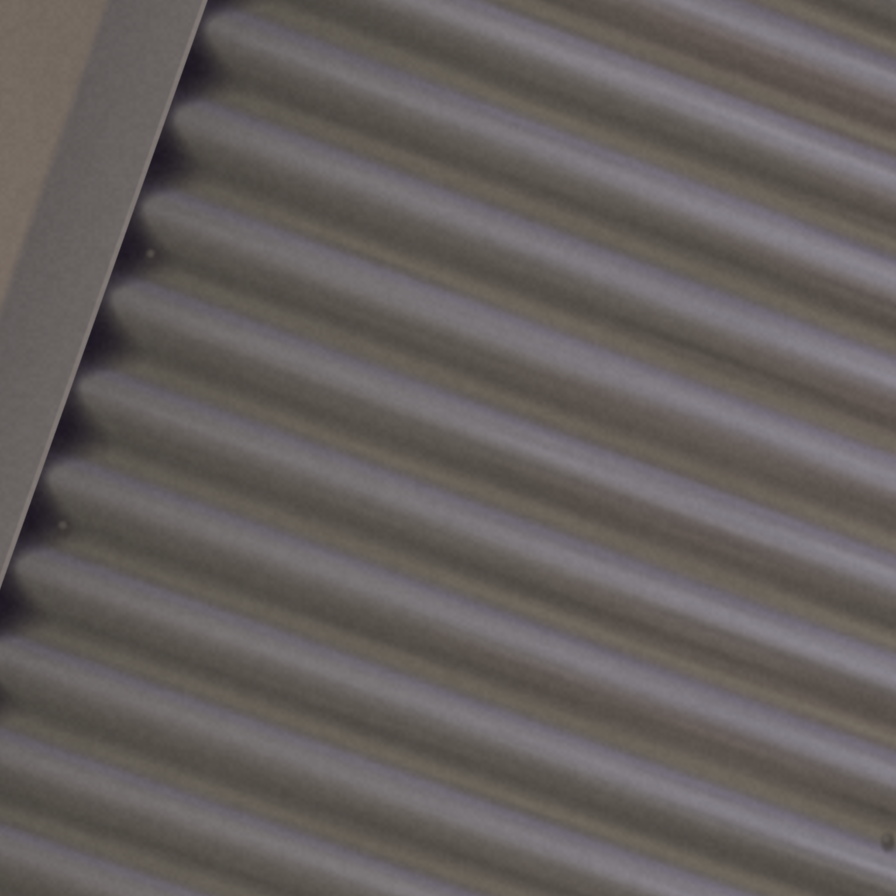
Reproduce this texture procedurally as a WebGL 1 fragment shader.

```glsl
precision mediump float;
// Corrugated metal sheet seen at a slant, with a flat flashing at upper left.
// A slightly fanned ridge coordinate drives a periodic shading profile;
// pocket shadows follow the flashing edge, and noise adds streaks and grain.

uniform vec2 u_resolution;

#define RIDGE_PITCH 0.1145
#define RIDGE_START -0.067
#define RIDGE_SLOPE 0.373
#define RIDGE_FAN 0.03
#define EDGE_TOP 0.232
#define EDGE_LEAN 0.3525
#define POCKET_REACH 0.062
#define GRAIN 0.022
#define STREAKS 0.035

const vec3 VALLEY = vec3(0.355, 0.335, 0.310);
const vec3 BROWN  = vec3(0.385, 0.345, 0.325);
const vec3 OLIVE  = vec3(0.440, 0.415, 0.370);
const vec3 VIOLET = vec3(0.400, 0.375, 0.435);
const vec3 CREST  = vec3(0.465, 0.445, 0.445);
const vec3 GLINT  = vec3(0.545, 0.530, 0.575);
const vec3 POCKET = vec3(0.110, 0.090, 0.130);
const vec3 STRIP  = vec3(0.405, 0.382, 0.378);
const vec3 WALL   = vec3(0.470, 0.425, 0.390);

float hash(vec2 p) {
  return fract(sin(dot(p, vec2(12.9898, 78.233))) * 43758.5453);
}

float noise(vec2 p) {
  vec2 i = floor(p), f = fract(p);
  f = f * f * (3.0 - 2.0 * f);
  return mix(mix(hash(i), hash(i + vec2(1.0, 0.0)), f.x),
             mix(hash(i + vec2(0.0, 1.0)), hash(i + 1.0), f.x), f.y);
}

// Soft bump that wraps around the ridge period
float bump(float phase, float center, float width) {
  float d = (fract(phase - center + 0.5) - 0.5) / width;
  return exp(-d * d);
}

// Continuous ridge count; whole numbers lie on the crests
float ridgeCoord(vec2 p) {
  float y0 = (p.y - RIDGE_SLOPE * p.x) / (1.0 - RIDGE_FAN * p.x);
  return (y0 - RIDGE_START) / RIDGE_PITCH + 0.25 * y0 * y0 * y0;
}

vec3 sheet(vec2 p, float edgeDist) {
  float n = ridgeCoord(p);
  float sheen = smoothstep(0.1, 1.0, p.x);
  float patches = noise(vec2(p.x * 4.0, n * 1.5));

  // Shading across one corrugation
  vec3 col = mix(VALLEY, BROWN, sheen * patches);
  col *= 1.0 - 0.09 * bump(n, 0.48, 0.10);
  col = mix(col, OLIVE, (0.5 + 0.3 * sheen) * bump(n, 0.69, 0.085));
  col = mix(col, VIOLET, 0.9 * bump(n, 0.88, 0.08));
  col = mix(col, mix(CREST, GLINT, sheen * 0.8), 0.95 * bump(n, 0.04, 0.17));

  // Lengthwise streaks and sparse dark scratches towards the right
  float streak = noise(vec2(p.x * 5.0, n * 13.0)) - 0.5;
  col *= 1.0 + STREAKS * (0.5 + sheen) * 2.0 * streak;
  float scratch = smoothstep(0.78, 0.95, noise(vec2(p.x * 11.0, floor(n) * 7.3)));
  col *= 1.0 - 0.3 * scratch * smoothstep(0.8, 0.95, p.x) * bump(n, 0.30, 0.025);

  // Scalloped shadow under the flashing
  float gap = 0.5 - 0.5 * cos(6.28318 * (n - 0.08));
  float reach = 0.014 + POCKET_REACH * gap;
  float shade = 1.0 - smoothstep(0.0, reach, edgeDist);
  col *= 1.0 - 0.15 * exp(-max(edgeDist, 0.0) / 0.12);
  return mix(col, POCKET, shade * (0.55 + 0.42 * gap));
}

vec3 flashing(vec2 p, float edgeDist, float px) {
  float foldDist = p.x - (0.12 - 0.347 * p.y);
  vec3 strip = STRIP * (0.93 + 0.9 * clamp(foldDist, 0.0, 0.12));
  vec3 wall = WALL * (0.95 + 0.12 * p.y);
  vec3 col = mix(wall, strip, smoothstep(-0.006 - px, 0.006 + px, foldDist));
  // Pale rim along the outer edge
  float rim = 1.0 - smoothstep(0.001, 0.003 + px, abs(edgeDist + 0.003));
  return mix(col, vec3(0.53, 0.50, 0.48), 0.6 * rim);
}

void main() {
  vec2 p = gl_FragCoord.xy / u_resolution;
  p.y = 1.0 - p.y;
  float px = 1.0 / u_resolution.y;
  float edgeDist = (p.x - EDGE_TOP + EDGE_LEAN * p.y) * 0.943;

  vec3 col = sheet(p, edgeDist);

  // Fasteners: two along the flashing, one in the far corner
  for (int i = 0; i < 3; i++) {
    float k = float(i);
    vec2 center = k < 2.0 ? vec2(0.170 - 0.098 * k, 0.287 + 0.303 * k)
                          : vec2(0.991, 0.940);
    vec2 q = p - center;
    float head = 1.0 - smoothstep(0.004, 0.010 + px, length(q * vec2(1.0, 0.75)));
    float lit = 1.0 - smoothstep(0.001, 0.006 + px, length(q + vec2(0.002, 0.004)));
    col = mix(col, vec3(0.24, 0.22, 0.21), 0.6 * head);
    col = mix(col, vec3(0.42, 0.40, 0.37), 0.5 * lit);
  }

  col = mix(flashing(p, edgeDist, px), col, smoothstep(-px, px, edgeDist));

  // Fine grain at two scales
  float grain = 0.6 * noise(p * 260.0) + 0.4 * noise(p * 120.0 + 17.0) - 0.5;
  gl_FragColor = vec4(col + GRAIN * 1.5 * grain, 1.0);
}
```
